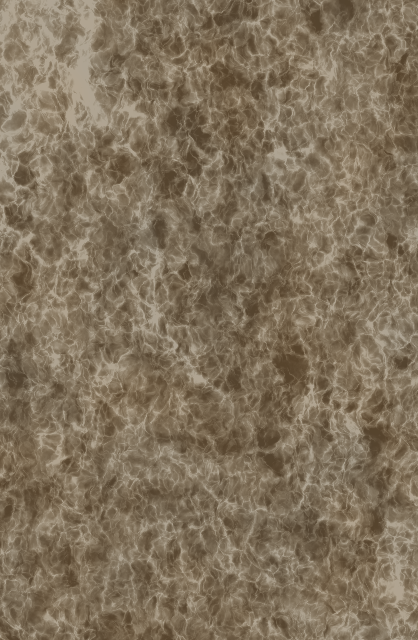
Reproduce this texture procedurally as a Shadertoy shader.

```glsl
// Brown marble slab with a web of pale, broken calcite veins.

const vec3 UMBER = vec3(0.335, 0.265, 0.180);
const vec3 TAUPE = vec3(0.515, 0.453, 0.363);
const vec3 CREAM = vec3(0.690, 0.645, 0.570);

vec2 hash2(vec2 cell) {
    vec3 q = fract(cell.xyx * vec3(0.1031, 0.1030, 0.0973));
    q += dot(q, q.yzx + 33.33);
    return fract((q.xx + q.yz) * q.zy);
}

float valueNoise(vec2 p) {
    vec2 i = floor(p), f = fract(p);
    f = f * f * (3.0 - 2.0 * f);
    float low = mix(hash2(i).x, hash2(i + vec2(1, 0)).x, f.x);
    float high = mix(hash2(i + vec2(0, 1)).x, hash2(i + vec2(1, 1)).x, f.x);
    return mix(low, high, f.y);
}

// Layered noise, centred on zero
float fbm(vec2 p) {
    float sum = 0.0, gain = 0.5;
    for (int i = 0; i < 4; i++) {
        sum += gain * (valueNoise(p) - 0.5);
        p = mat2(1.6, 1.2, -1.2, 1.6) * p + 17.3;
        gain *= 0.55;
    }
    return sum;
}

vec2 warp(vec2 p, float scale, float amount) {
    return p + amount * vec2(fbm(p * scale), fbm(p * scale + 41.7));
}

// Cellular noise: x = gap between the two nearest seeds, y = random cell value
vec2 cellular(vec2 p) {
    vec2 base = floor(p);
    float first = 9.0, second = 9.0, id = 0.0;
    for (int y = -1; y <= 1; y++)
    for (int x = -1; x <= 1; x++) {
        vec2 cell = base + vec2(x, y);
        vec2 seed = hash2(cell);
        float d = length(cell + seed - p);
        if (d < first) { second = first; first = d; id = fract(seed.x * 7.0 + seed.y * 13.0); }
        else second = min(second, d);
    }
    return vec2(second - first, id);
}

// Pale net along cell borders, broken up by noise
float web(vec2 p, float scale, float sharpness) {
    float strand = exp(-sharpness * cellular(p * scale).x);
    return strand * smoothstep(-0.20, 0.16, fbm(p * scale * 0.5 + scale));
}

// Thin wandering threads along the mid level of the noise
float threads(vec2 p, float sharpness) {
    return exp(-sharpness * abs(fbm(p)));
}

// Soft band with separate falloff on its left and right sides
float band(float d, float leftWidth, float rightWidth) {
    return exp(-abs(d) / (d < 0.0 ? leftWidth : rightWidth));
}

float fall(float low, float high, float y) {
    return 1.0 - smoothstep(low, high, y);
}

// Large veins that run down the slab
float mainVeins(vec2 p) {
    float ridge = 0.24 - 0.10 * smoothstep(0.70, 0.88, p.y) + 0.16 * fall(0.28, 0.53, p.y);
    float left = 0.013 + 0.08 * fall(0.45, 0.78, p.y);
    float right = 0.50 + 0.13 * fall(0.05, 0.50, p.y);
    float seam = 0.425 + 0.06 * fall(0.30, 0.75, p.y);
    float sum = band(p.x - ridge, 0.030, 0.004) * smoothstep(0.27, 0.42, p.y);
    sum += 0.80 * band(p.x - left, 0.018, 0.018) * smoothstep(0.30, 0.45, p.y);
    sum += 0.60 * band(p.x - right, 0.016, 0.026) * fall(0.40, 0.75, p.y);
    sum += 0.65 * band(p.x - seam, 0.003, 0.004) * smoothstep(0.05, 0.30, p.y);
    return sum;
}

// Broad light and dark zones
float zones(vec2 p) {
    vec2 offset = (p - vec2(0.33, 0.68)) / vec2(0.13, 0.30);
    float hollow = exp(-dot(offset, offset));
    float corner = fall(0.0, 0.30, length(p - vec2(0.08, 0.96)));
    return 0.50 * fbm(p * 6.0 + 3.0) - 0.24 * hollow + 0.20 * corner;
}

vec3 stoneColor(float tone) {
    vec3 color = mix(UMBER, TAUPE, smoothstep(-0.25, 0.60, tone));
    return mix(color, CREAM, smoothstep(0.38, 1.20, tone));
}

void mainImage(out vec4 fragColor, in vec2 fragCoord) {
    vec2 p = fragCoord / iResolution.y;
    vec2 bent = warp(warp(p, 20.0, 0.026), 75.0, 0.012);
    vec2 grainDir = bent * vec2(1.0, 0.70);

    // Vein net at three sizes, plus loose threads
    float net = 0.55 * web(grainDir, 24.0, 9.0) + 0.65 * web(grainDir + 5.0, 48.0, 6.0)
              + 0.55 * web(grainDir + 9.0, 92.0, 4.5);
    net += 0.28 * threads(grainDir * 36.0, 24.0) + 0.32 * threads(grainDir * 66.0 + 8.0, 16.0);

    // Dark pockets between the veins
    vec2 pocket = cellular(grainDir * 34.0 + 31.0);
    float dark = smoothstep(0.55, 0.90, pocket.y) * smoothstep(0.04, 0.35, pocket.x);

    float veins = mainVeins(warp(p, 12.0, 0.045));
    float tone = 0.10 + zones(p) + 0.88 * net + veins * (0.24 + 0.42 * net) - 0.28 * dark;
    tone += 0.60 * fbm(bent * vec2(56.0, 40.0)) + 0.38 * fbm(p * 125.0);

    // Slight rusty and grey drift
    float rust = fbm(p * 11.0 + 60.0) - 0.15 * veins;
    vec3 color = stoneColor(tone) + rust * vec3(0.030, 0.0, -0.030);
    fragColor = vec4(color, 1.0);
}
```
